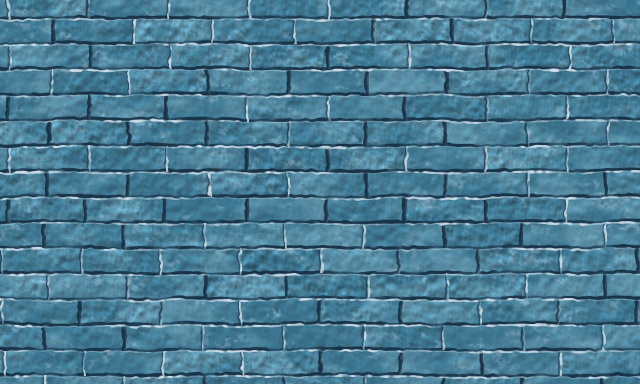
Give the GLSL for this texture, as a Shadertoy shader.

```glsl
// Painted blue brick wall in running bond, lit from above.
// Distances to the bed and head joints give dark gaps and pale lit edges;
// value noise adds wobble, embossed grain, scuffs and per-brick tone.

float hash(vec2 p) {
    return fract(sin(dot(p, vec2(127.1, 311.7))) * 43758.5453);
}

float noise(vec2 p) {
    vec2 i = floor(p), f = fract(p);
    f = f * f * (3.0 - 2.0 * f);
    return mix(mix(hash(i), hash(i + vec2(1, 0)), f.x),
               mix(hash(i + vec2(0, 1)), hash(i + vec2(1, 1)), f.x), f.y);
}

float fbm(vec2 p) {
    float sum = 0.0, amp = 0.53;
    for (int i = 0; i < 4; i++) {
        sum += amp * noise(p);
        p = mat2(1.6, 1.2, -1.2, 1.6) * p + 7.3;
        amp *= 0.5;
    }
    return sum;
}

// Soft stripe of half-width w around d = 0
float band(float d, float w, float soft) {
    return 1.0 - smoothstep(w - soft, w + soft, abs(d));
}

void mainImage(out vec4 fragColor, in vec2 fragCoord) {
    // One unit is a course height; y runs down from the top
    vec2 uv = fragCoord / iResolution.xy;
    vec2 p = vec2(uv.x * 25.1, (1.0 - uv.y) * 15.03 + 0.28);
    float soft = max(0.7 * 15.03 / iResolution.y, 0.025);

    // Uneven edges
    vec2 q = p;
    q.y += 0.09 * (noise(p * vec2(0.7, 0.4)) - 0.5) + 0.07 * (noise(p * 4.5) - 0.5);
    q.x += 0.10 * (noise(p * 3.0 + 20.0) - 0.5) + 0.06 * (noise(p * 7.0) - 0.5);

    // Courses: alternate rows shift by half a brick, drifting slightly left
    float row = floor(q.y);
    float bed = q.y - round(q.y);
    float shift = (mod(row, 2.0) > 0.5 ? 0.66 : 0.13) - 0.008 * row
                + 0.07 * (hash(vec2(row, 3.0)) - 0.5);
    float u = q.x / 3.125 - shift;
    float joint = round(u);
    vec2 jointId = vec2(joint, row);
    float head = (u - joint) * 3.125 - 0.12 * (hash(jointId + 40.0) - 0.5);
    vec2 brick = vec2(head < 0.0 ? joint - 1.0 : joint, row);

    // Brick face: tone, broad patches and pale scuffs
    float tone = hash(brick + 11.0);
    float patches = fbm(p * vec2(0.8, 1.3) + tone * 9.0);
    vec3 col = mix(vec3(0.235, 0.455, 0.555), vec3(0.36, 0.57, 0.66),
                   smoothstep(0.32, 0.78, patches + 0.18 * (tone - 0.5)));
    float scuff = smoothstep(0.56, 0.78, fbm(p * vec2(1.5, 2.4) + 31.0))
                * smoothstep(0.3, 0.7, noise(p * 8.0));
    col = mix(col, vec3(0.51, 0.66, 0.74), 0.6 * scuff);

    // Embossed grain, rougher on some bricks
    float rough = mix(0.25, 0.75, hash(brick + 5.0));
    vec2 g = p * 3.6;
    float relief = fbm(g + vec2(0.12, 0.28)) - fbm(g - vec2(0.12, 0.28));
    col *= 1.0 + rough * clamp(relief, -0.45, 0.45);
    float pits = smoothstep(0.76, 0.9, noise(p * 6.5 + 60.0)) * rough;
    col = mix(col, vec3(0.20, 0.37, 0.47), 0.5 * pits);

    // Joint wear: patches of mortar showing along the beds and on random heads
    float bedWear = smoothstep(0.3, 0.65, fbm(p * vec2(0.9, 1.6) + 90.0));
    float bedGap = smoothstep(0.25, 0.6, fbm(p * vec2(1.1, 1.5) + 150.0));
    float headWear = smoothstep(0.3, 0.7, hash(jointId + 70.0));
    float crumbs = noise(p * 6.0 + 15.0);

    // Soft shading next to the joints
    float rim = max(band(bed + 0.05, 0.06, 0.07), band(head, 0.06, 0.07));
    col = mix(col, vec3(0.20, 0.37, 0.47), 0.5 * rim);

    // Dark gaps below and beside bricks
    float gap = max(band(bed + 0.045, 0.03 + 0.035 * bedGap, soft) * mix(0.5, 1.0, bedGap),
                    band(head, 0.035 + 0.04 * (1.0 - headWear), soft)
                    * mix(1.0, 0.55, headWear));
    col = mix(col, vec3(0.08, 0.18, 0.26), 0.92 * gap);

    // Pale lit edges on top of bricks and along worn heads
    float edge = max(band(bed - 0.035, 0.022 + 0.035 * bedWear * crumbs, soft)
                     * mix(0.4, 1.0, bedWear),
                     band(head - 0.055, 0.025 + 0.03 * crumbs, soft)
                     * mix(0.12, 0.95, headWear));
    vec3 pale = mix(vec3(0.51, 0.66, 0.74), vec3(0.82, 0.88, 0.92),
                    smoothstep(0.15, 0.6, crumbs));
    col = mix(col, pale, edge * mix(0.65, 1.0, crumbs));

    fragColor = vec4(col, 1.0);
}
```
